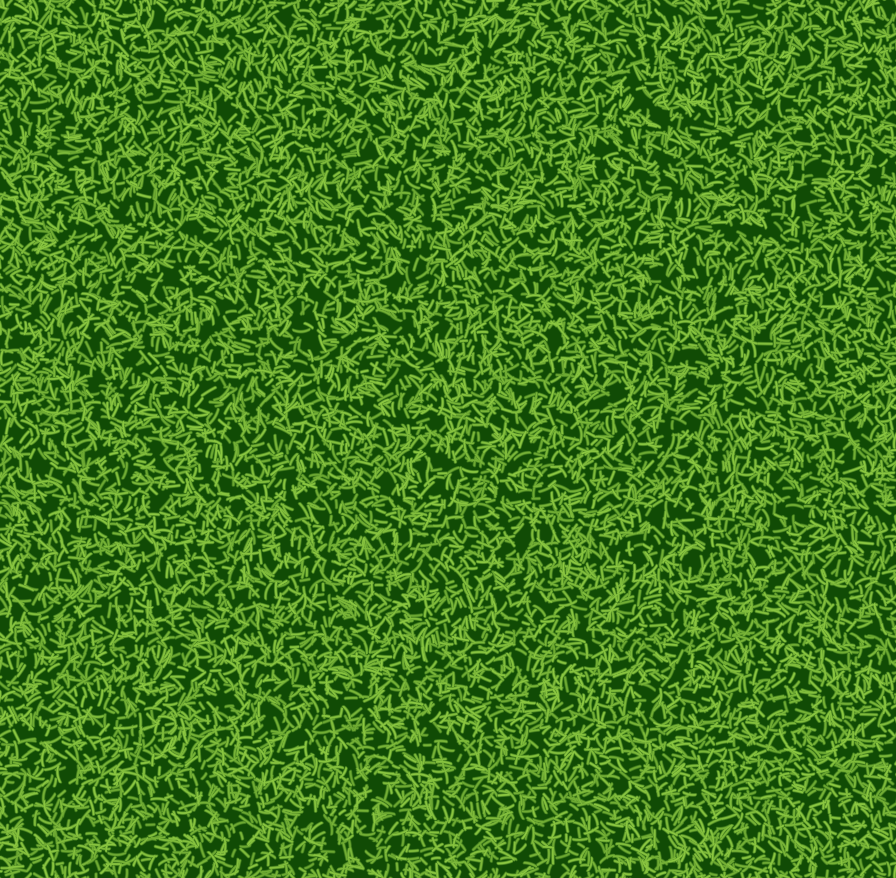
This texture is drawn by a Shadertoy shader. Its source:

```glsl
// Integer hash: three random values in 0..1
vec3 hash3(ivec3 cell) {
    uvec3 v = uvec3(cell) * 1664525u + 1013904223u;
    v.x += v.y * v.z;
    v.y += v.z * v.x;
    v.z += v.x * v.y;
    v ^= v >> 16u;
    v.x += v.y * v.z;
    v.y += v.z * v.x;
    v.z += v.x * v.y;
    return vec3(v >> 8u) / 16777216.0;
}

// Distance to a slightly bent blade lying along x
float bladeDistance(vec2 p, float halfLength, float bend) {
    p.y -= bend * p.x * p.x;
    p.x -= clamp(p.x, -halfLength, halfLength);
    return length(p);
}

// Strongest blade coverage among the neighbouring cells
float grass(vec2 p) {
    const float cellSize = 0.018;
    ivec2 home = ivec2(floor(p / cellSize));
    float cover = 0.0;
    for (int y = -1; y <= 1; y++)
    for (int x = -1; x <= 1; x++)
    for (int i = 0; i < 5; i++) {
        ivec2 cell = home + ivec2(x, y);
        vec3 place = hash3(ivec3(cell + 64, 2 * i));
        vec3 shape = hash3(ivec3(cell + 64, 2 * i + 1));

        // Leave some slots empty so the growth is uneven
        if (fract(shape.z * 37.0) < 0.2) continue;

        float angle = 3.14159 * place.z;
        vec2 along = vec2(cos(angle), sin(angle));
        vec2 q = p - (vec2(cell) + place.xy) * cellSize;
        q = vec2(dot(q, along), dot(q, vec2(-along.y, along.x)));

        float d = bladeDistance(q, mix(0.0034, 0.0096, shape.x), 50.0 * (shape.y - 0.5));
        float blade = 1.0 - smoothstep(0.0002, 0.0029, d);
        cover = max(cover, blade * mix(0.76, 1.04, shape.z));
    }
    return cover;
}

void mainImage(out vec4 fragColor, in vec2 fragCoord) {
    vec2 uv = fragCoord / iResolution.y;
    vec3 soil = vec3(0.065, 0.295, 0.018);
    vec3 blade = vec3(0.53, 0.765, 0.245);
    fragColor = vec4(mix(soil, blade, grass(uv)), 1.0);
}
```
